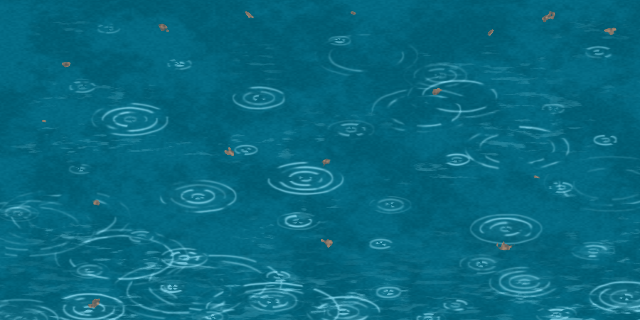
Reproduce this texture procedurally as a Shadertoy shader.

```glsl
float hash(vec2 p) {
    return fract(sin(dot(p, vec2(12.9898, 78.233))) * 43758.5453);
}

float noise(vec2 p) {
    vec2 i = floor(p), f = fract(p);
    f = f * f * (3.0 - 2.0 * f);
    return mix(mix(hash(i), hash(i + vec2(1, 0)), f.x),
               mix(hash(i + vec2(0, 1)), hash(i + vec2(1, 1)), f.x), f.y);
}

float fbm(vec2 p) {
    float sum = 0.0, amp = 0.5;
    for (int i = 0; i < 5; i++) {
        sum += amp * noise(p);
        p = p * 2.03 + 7.3;
        amp *= 0.5;
    }
    return sum;
}

// Broken concentric ellipses around one raindrop
float ripple(vec2 q, float radius, float gap, float seed) {
    q.y *= 2.4;
    float d = length(q);
    if (d > radius + gap) return 0.0;
    vec2 dir = q / max(d, 0.001);
    d += 0.004 * (noise(q * 30.0 + seed) - 0.5);
    float ring = floor(d / gap);
    float offset = (fract(d / gap) - 0.5) * gap;
    float width = mix(0.0035, 0.0085, abs(dir.y));
    float line = exp(-offset * offset / (width * width));
    float arc = smoothstep(0.25, 0.5, noise(dir * 1.7 + seed * 3.1 + ring * 5.7));
    float strength = 0.4 + 0.6 * hash(vec2(ring, seed));
    float fade = 1.0 - smoothstep(radius * 0.85, radius + gap * 0.5, d);
    return line * arc * strength * fade * mix(0.55, 1.0, abs(dir.y));
}

void mainImage(out vec4 fragColor, in vec2 fragCoord) {
    vec2 p = fragCoord / iResolution.y;
    float nearness = 1.0 - p.y;

    // Mottled water
    float mottle = fbm(p * vec2(6.0, 9.0)) + 0.5 * (fbm(p * vec2(30.0, 50.0)) - 0.5);
    vec3 color = mix(vec3(0.0, 0.367, 0.456), vec3(0.012, 0.418, 0.518),
                     smoothstep(0.25, 0.68, mottle));

    // Short horizontal glints, denser toward the viewer
    float streak = fbm(p * vec2(19.0, 85.0) + 3.0);
    float patches = smoothstep(0.5, 0.8, noise(p * vec2(5.0, 11.0) + 11.0));
    float light = 0.55 * smoothstep(0.58, 0.75, streak) * patches * (0.25 + 0.5 * nearness);
    light += 0.22 * smoothstep(0.48, 0.7, streak) * smoothstep(0.65, 1.0, nearness);

    // Small bright raindrop rings
    for (int i = 0; i < 40; i++) {
        float k = float(i);
        float y = 0.93 * pow((k + 0.5) / 40.0, 1.65);
        vec2 center = vec2(2.0 * fract(k * 0.618 + 0.12 * hash(vec2(k, 1.0))), y);
        float size = hash(vec2(k, 2.0));
        float radius = mix(0.04, 0.14, size * size) * mix(1.15, 0.8, y);
        float gap = mix(0.021, 0.034, size);
        float gain = mix(1.35, 0.85, y) * (0.6 + 0.4 * hash(vec2(k, 3.0)));
        vec2 q = p - center;
        light += gain * ripple(q, radius, gap, k);
        float disk = length(q * vec2(1.0, 2.4)) / radius;
        light += 0.1 * (1.0 - smoothstep(0.3, 1.1, disk)) * (1.0 - y);
    }

    // Wide broken rings
    for (int i = 0; i < 11; i++) {
        float k = float(i) + 50.0;
        vec2 center = vec2(2.0 * fract(k * 0.618 + 0.2), 0.85 * pow(fract(k * 0.37), 1.4));
        float radius = mix(0.25, 0.13, center.y);
        vec2 q = p - center;
        float outer = smoothstep(0.4, 0.75, length(q * vec2(1.0, 2.4)) / radius);
        float dashes = smoothstep(0.3, 0.55, noise(p * vec2(28.0, 45.0) + k));
        light += 0.95 * outer * dashes * ripple(q, radius, 0.046, k);
    }

    light = clamp(light, 0.0, 1.0);
    color = mix(color, vec3(0.43, 0.76, 0.85), light);

    // Floating leaf scraps
    for (int i = 0; i < 16; i++) {
        float k = float(i) + 80.0;
        vec2 center = vec2(2.0 * fract(k * 0.618 + 0.1 * hash(vec2(k, 4.0))),
                           mix(0.04, 0.96, hash(vec2(k, 5.0))));
        float turn = 1.6 * (hash(vec2(k, 6.0)) - 0.5);
        vec2 q = mat2(cos(turn), sin(turn), -sin(turn), cos(turn)) * (p - center);
        float size = mix(0.011, 0.027, hash(vec2(k, 7.0)));
        float edge = length(q * vec2(1.0, 1.9)) - size * (0.2 + noise(q * 110.0 + k));
        vec3 leaf = mix(vec3(0.36, 0.36, 0.35), vec3(0.74, 0.56, 0.45), noise(q * 150.0 - k));
        color = mix(color, leaf, 0.9 * (1.0 - smoothstep(-0.003, 0.003, edge)));
    }

    // Fine grain
    color += 0.035 * (noise(p * vec2(130.0, 210.0)) - 0.5) * vec3(0.6, 1.0, 1.0);
    fragColor = vec4(color, 1.0);
}
```
